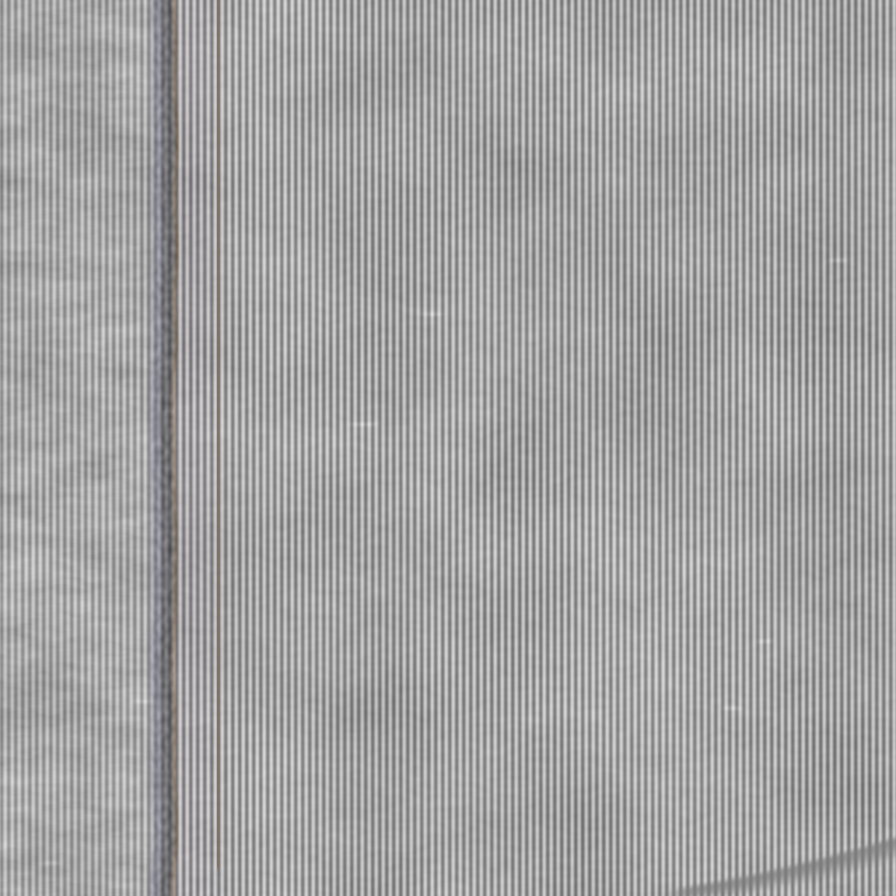
This texture is drawn by a three.js fragment shader. Its source:

```glsl
// Fine vertical grey pinstripes on a worn sheet: 128 soft stripes across,
// a dark fold and a thin brown thread at the left, a curved crease at the
// lower right, with gradient-noise mottling, wrinkles and small scratches.

varying vec2 vUv;

const float TAU = 6.2831853;
const float STRIPES = 128.0;
const float STRIPE_PHASE = 0.25;      // dark centre, in periods
const float STRIPE_AMP = 0.162;
const float BASE_GREY = 0.636;
const float FLAP_LIFT = 0.030;
const float FOLD_LEFT = 0.168;
const float FOLD_RIGHT = 0.196;
const float THREAD_X = 0.2435;
const float THREAD_HALF = 0.0015;
const float THREAD_END = 0.035;
const float CREASE_START = 0.735;
const float BANDS = 0.040;
const float MOTTLE = 0.050;
const float WRINKLE = 0.060;
const float GRAIN = 0.030;
const vec2 SCRATCH_GRID = vec2(9.0, 16.0);
const vec3 FOLD_COOL = vec3(0.55, 0.55, 0.60);
const vec3 FOLD_DARK = vec3(0.40, 0.40, 0.41);
const vec3 BROWN = vec3(0.50, 0.43, 0.36);

float hash(vec2 p) {
  return fract(sin(dot(p, vec2(127.1, 311.7))) * 43758.5);
}

vec2 gradientAt(vec2 cell) {
  float a = TAU * hash(cell + 17.0);
  return vec2(cos(a), sin(a));
}

// Gradient noise, about -0.7 to 0.7
float noise(vec2 p) {
  vec2 i = floor(p), f = fract(p);
  vec2 u = f * f * f * (f * (f * 6.0 - 15.0) + 10.0);
  vec2 e = vec2(1.0, 0.0);
  float a = dot(gradientAt(i), f);
  float b = dot(gradientAt(i + e.xy), f - e.xy);
  float c = dot(gradientAt(i + e.yx), f - e.yx);
  float d = dot(gradientAt(i + e.xx), f - e.xx);
  return mix(mix(a, b, u.x), mix(c, d, u.x), u.y);
}

float fbm(vec2 p) {
  float sum = 0.0, amp = 1.0;
  for (int k = 0; k < 4; k++) {
    sum += amp * noise(p);
    p = p * 2.03 + 11.7;
    amp *= 0.55;
  }
  return sum;
}

// Short pale horizontal marks, at most one per grid cell
float scratches(vec2 p) {
  vec2 g = p * SCRATCH_GRID, cell = floor(g);
  float present = step(0.92, hash(cell + 3.1));
  vec2 centre = 0.3 + 0.4 * vec2(hash(cell + 7.7), hash(cell + 21.3));
  vec2 d = (fract(g) - centre) / SCRATCH_GRID;
  float halfLength = mix(0.010, 0.022, hash(cell + 41.9));
  float along = 1.0 - smoothstep(0.2, 1.0, abs(d.x) / halfLength);
  return present * along * exp(-pow(d.y / 0.003, 2.0));
}

// Dark ridge with a firm upper edge and a soft lower one
float crease(vec2 p) {
  float t = max(p.x - CREASE_START, 0.0);
  float d = p.y - (0.15 * t + 0.30 * t * t);
  float thickness = 0.008 + 0.020 * t;
  float ridge = smoothstep(-2.0 * thickness, 0.0, d)
              * (1.0 - smoothstep(0.0, 0.009, d));
  return ridge * smoothstep(0.0, 0.04, p.x - CREASE_START);
}

void main() {
  vec2 p = vUv;
  float pixel = max(fwidth(p.x), 1e-5);
  float flap = 1.0 - smoothstep(FOLD_LEFT - 0.02, FOLD_RIGHT, p.x);

  // Stripes, box filtered over one pixel
  float footprint = 0.5 * TAU * min(STRIPES * pixel, 1.0);
  float wave = -cos(TAU * (STRIPES * p.x - STRIPE_PHASE)) * sin(footprint) / footprint;
  float contrast = STRIPE_AMP * (1.0 - 0.25 * flap + 0.15 * noise(p * 6.0));

  // Broad shading, mottling and soft wrinkles, strongest on the flap
  float grey = BASE_GREY + FLAP_LIFT * flap;
  grey += BANDS * noise(vec2(p.x * 7.0, p.y * 0.8) + 5.3);
  grey += MOTTLE * fbm(p * vec2(5.0, 7.0));
  grey += WRINKLE * mix(0.25, 1.0, flap) * fbm(p * vec2(14.0, 42.0) + 31.0);
  grey += GRAIN * noise(p * vec2(70.0, 140.0));
  grey += 0.08 * scratches(p);
  vec3 color = vec3(grey + contrast * wave);

  // Faint colour fringes beside the fold
  float fringe = exp(-pow((p.x - 0.215) / 0.025, 2.0));
  color += fringe * vec3(0.004, -0.006, 0.006);

  // Fold: cool left slope, dark core, brown right rim
  float x = p.x + 0.004 * noise(vec2(p.y * 14.0, 2.5));
  float fold = smoothstep(FOLD_LEFT - 0.006, FOLD_LEFT + 0.008, x)
             * (1.0 - smoothstep(FOLD_RIGHT - 0.002, FOLD_RIGHT + 0.003, x));
  vec3 foldColor = mix(FOLD_COOL, FOLD_DARK, smoothstep(0.174, 0.186, x));
  foldColor = mix(foldColor, BROWN, smoothstep(0.191, 0.195, x));
  foldColor += 0.06 * wave + 0.12 * noise(p * vec2(150.0, 110.0));
  color = mix(color, foldColor, 0.9 * fold);

  // Brown thread, stopping short of the lower edge
  float thread = 1.0 - smoothstep(THREAD_HALF - pixel * 0.5,
                                  THREAD_HALF + pixel * 0.5, abs(p.x - THREAD_X));
  color = mix(color, BROWN, 0.85 * thread * smoothstep(THREAD_END - 0.01, THREAD_END, p.y));

  color = mix(color, vec3(0.48), 0.7 * crease(p));
  gl_FragColor = vec4(clamp(color, 0.0, 1.0), 1.0);
}
```
